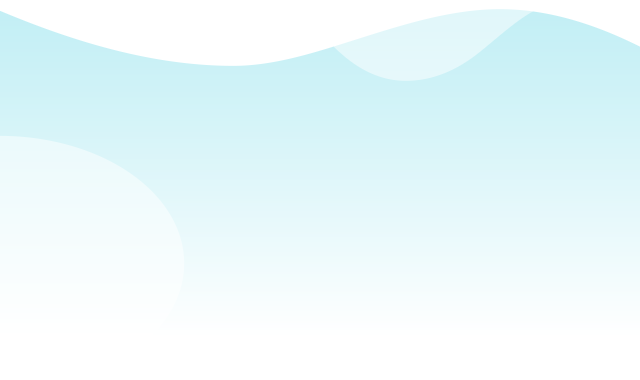
A Shadertoy shader for this background:

```glsl
#define SKY_TOP vec3(0.765, 0.937, 0.961)
#define PAPER vec3(1.0)
#define CANVAS_HEIGHT 0.59375
#define FADE_START 0.013
#define FADE_END 0.527
#define FADE_POWER 1.15
#define VEIL_OPACITY 0.5
#define DISC_CENTER vec2(0.0, 0.4115)
#define DISC_RADII vec2(0.2878, 0.1992)

// Knots hold x, depth below the top edge, and slope, in canvas widths
const vec3 WAVE[5] = vec3[5](
    vec3(0.0, 0.0169, 0.42), vec3(0.3646, 0.1029, 0.0),
    vec3(0.5208, 0.0729, -0.31), vec3(0.7813, 0.0143, 0.0),
    vec3(1.0, 0.0729, 0.5));
const vec3 BOWL[4] = vec3[4](
    vec3(0.5215, 0.0729, 1.0), vec3(0.634, 0.1263, 0.0),
    vec3(0.7487, 0.082, -0.8), vec3(0.8333, 0.0175, -0.55));

// Cubic Hermite span between two knots
float hermite(vec3 a, vec3 b, float x) {
    float span = b.x - a.x;
    float t = clamp((x - a.x) / span, 0.0, 1.0);
    float s = 1.0 - t;
    float ends = mix(a.y, b.y, t * t * (3.0 - 2.0 * t));
    return ends + span * t * s * (a.z * s - b.z * t);
}

float waveDepth(float x) {
    float y = WAVE[0].y;
    for (int i = 0; i < 4; i++)
        if (x >= WAVE[i].x) y = hermite(WAVE[i], WAVE[i + 1], x);
    return y;
}

float bowlDepth(float x) {
    float y = BOWL[0].y;
    for (int i = 0; i < 3; i++)
        if (x >= BOWL[i].x) y = hermite(BOWL[i], BOWL[i + 1], x);
    return y;
}

// Smooth coverage, one where d is positive
float coverage(float d) {
    float width = max(length(vec2(dFdx(d), dFdy(d))), 1e-5);
    return clamp(d / width + 0.5, 0.0, 1.0);
}

void mainImage(out vec4 fragColor, in vec2 fragCoord) {
    vec2 uv = fragCoord / iResolution.xy;
    vec2 p = vec2(uv.x, (1.0 - uv.y) * CANVAS_HEIGHT);

    // Vertical fade
    float fade = clamp((p.y - FADE_START) / (FADE_END - FADE_START), 0.0, 1.0);
    vec3 color = mix(SKY_TOP, PAPER, pow(fade, FADE_POWER));

    // Pale bowl under the crest and large disc at the left
    float bowl = coverage(bowlDepth(p.x) - p.y);
    bowl *= step(BOWL[0].x, p.x) * step(p.x, BOWL[3].x);
    float disc = coverage(1.0 - length((p - DISC_CENTER) / DISC_RADII));
    color = mix(color, PAPER, VEIL_OPACITY * max(bowl, disc));

    // White above the wave
    color = mix(PAPER, color, coverage(p.y - waveDepth(p.x)));
    fragColor = vec4(color, 1.0);
}
```
